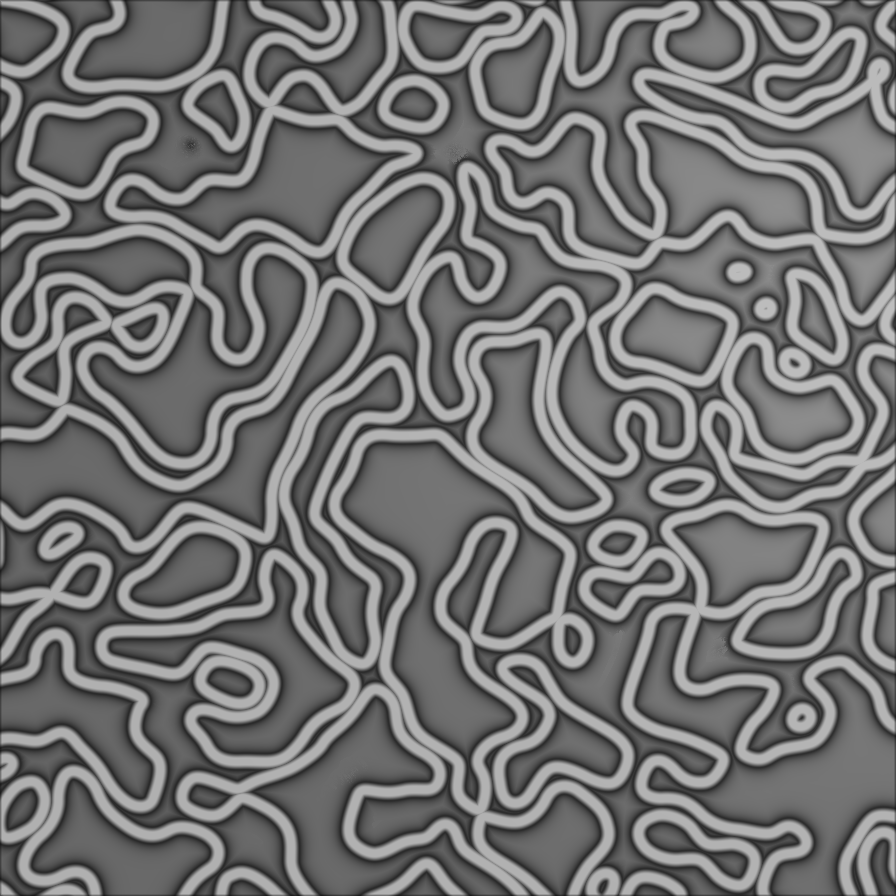
Reproduce this pattern procedurally as a WebGL 2 fragment shader.

```glsl
#version 300 es
precision highp float;
// Draws pale, even-width contour loops with dark halos on softly lit grey.

uniform vec2 u_resolution;
out vec4 outColor;

// Layout, in canvas units unless noted
const float CELLS = 22.5;          // noise cells across the canvas
const float LEVEL = 0.092;         // loops run at plus and minus this height
const float GRID_ANGLE = 0.42;     // radians
const vec2 GRID_SHIFT = vec2(37.3, 61.7);
const float LINE_HALF = 0.0067;
const float LINE_SOFT = 0.0036;
const float HALO_START = 0.0090;
const float HALO_REACH = 0.0060;
const float HALO_DEPTH = 0.70;
const float FRAME_WIDTH = 0.0028;
const float FRAME_SHADE = 0.62;

// Tones and light
const float GROUND = 0.41;
const float GROUND_GLOW = 0.16;
const float LINE = 0.69;
const float LINE_GLOW = 0.05;
const vec2 LIGHT_POS = vec2(1.0, 0.67);
const float LIGHT_FALLOFF = 4.0;

// Contour search, in noise cells
const int STARTS = 6;
const int STEPS = 6;
const int SLIDING_STEPS = 3;
const float START_RADIUS = 0.38;
const float MAX_STEP = 0.35;
const float SLIDE = 0.75;
const float MISS_PENALTY = 40.0;
const float TAU = 6.28319;

float hash(vec2 p) {
    vec3 h = fract(p.xyx * 0.1031);
    h += dot(h, h.yzx + 33.33);
    return fract((h.x + h.y) * h.z);
}

// Quadratic B-spline weights of three neighbours, and their slopes
vec3 splineWeights(float t) {
    return vec3(0.5 * (0.5 - t) * (0.5 - t), 0.75 - t * t, 0.5 * (0.5 + t) * (0.5 + t));
}

vec3 splineSlopes(float t) {
    return vec3(t - 0.5, -2.0 * t, t + 0.5);
}

// Smooth noise folded about zero, less LEVEL: x = value, yz = gradient
vec3 field(vec2 p) {
    vec2 node = floor(p + 0.5);
    vec2 t = p - node;
    vec3 wx = splineWeights(t.x), wy = splineWeights(t.y);
    vec3 sx = splineSlopes(t.x), sy = splineSlopes(t.y);
    vec3 sum = vec3(0.0);
    for (int j = 0; j < 3; j++) {
        float y = node.y + float(j - 1);
        vec3 row = vec3(hash(vec2(node.x - 1.0, y)), hash(vec2(node.x, y)),
                        hash(vec2(node.x + 1.0, y))) - 0.5;
        float value = dot(row, wx);
        sum += vec3(value * wy[j], dot(row, sx) * wy[j], value * sy[j]);
    }
    float side = sum.x < 0.0 ? -1.0 : 1.0;
    return side * sum - vec3(LEVEL, 0.0, 0.0);
}

// Moves q onto the nearby contour, sliding along it towards p
vec2 nearestOnContour(vec2 p, vec2 q) {
    for (int k = 0; k < STEPS; k++) {
        vec3 s = field(q);
        float slope = max(length(s.yz), 0.001);
        vec2 normal = s.yz / slope;
        vec2 tangent = vec2(-normal.y, normal.x);
        float slide = k < SLIDING_STEPS ? SLIDE * dot(p - q, tangent) : 0.0;
        q += tangent * slide - normal * clamp(s.x / slope, -MAX_STEP, MAX_STEP);
    }
    return q;
}

// Several starts find the closest of the neighbouring contours
float contourDistance(vec2 p) {
    float nearest = 2.0;
    for (int i = 0; i < STARTS; i++) {
        float angle = TAU * float(i) / float(STARTS - 1);
        float radius = i == 0 ? 0.0 : START_RADIUS;
        vec2 q = nearestOnContour(p, p + radius * vec2(cos(angle), sin(angle)));
        float miss = MISS_PENALTY * abs(field(q).x);
        nearest = min(nearest, distance(p, q) + miss);
    }
    return nearest;
}

void main() {
    vec2 uv = gl_FragCoord.xy / u_resolution;
    vec2 pos = gl_FragCoord.xy / u_resolution.y;
    float pixel = 1.0 / u_resolution.y;

    // Distance to the closest loop
    float ca = cos(GRID_ANGLE), sa = sin(GRID_ANGLE);
    vec2 gridPos = mat2(ca, sa, -sa, ca) * pos * CELLS + GRID_SHIFT;
    float dist = contourDistance(gridPos) / CELLS;

    // Lit ground darkened by the halo
    vec2 toLight = uv - LIGHT_POS;
    float glow = exp(-LIGHT_FALLOFF * dot(toLight, toLight));
    float halo = exp(-max(dist - HALO_START, 0.0) / HALO_REACH);
    float tone = (GROUND + GROUND_GLOW * glow) * (1.0 - HALO_DEPTH * halo);

    // Pale line
    float soft = max(LINE_SOFT, pixel);
    float line = 1.0 - smoothstep(LINE_HALF - soft, LINE_HALF + soft, dist);
    tone = mix(tone, LINE + LINE_GLOW * glow, line);

    // Thin dark frame
    vec2 border = min(uv, 1.0 - uv);
    float inside = smoothstep(0.0, FRAME_WIDTH, min(border.x, border.y));
    tone *= mix(FRAME_SHADE, 1.0, inside);

    outColor = vec4(vec3(tone), 1.0);
}
```
